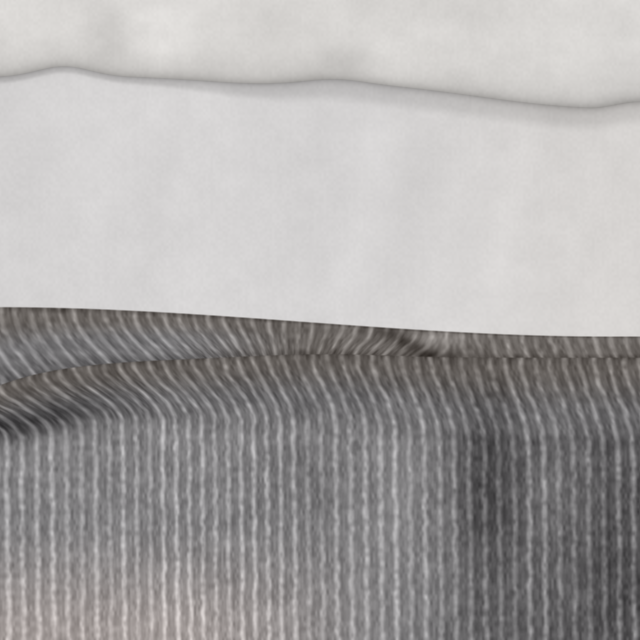
Give the GLSL for this texture, as a Shadertoy shader.

```glsl
// Pale bed linen above a ribbed grey blanket that is folded over itself.
// Edge curves split the layers; each layer is shaded by soft blobs and noise,
// and the blanket ribs are a cosine whose phase bends along the folds.
#define RIBS 43.0
#define RIB_CONTRAST 0.19
#define GRAIN 0.10
#define LINEN_GRAIN 0.018
#define SHEET vec3(0.836, 0.829, 0.828)
#define DUVET vec3(0.846, 0.837, 0.826)
#define SLATE vec3(0.468, 0.463, 0.468)
#define BROWN vec3(0.435, 0.415, 0.400)
#define BLUSH vec3(0.130, 0.105, 0.090)

float hash(vec2 p) {
    return fract(sin(dot(p, vec2(127.1, 311.7))) * 43758.5453);
}

float noise(vec2 p) {
    vec2 i = floor(p), f = fract(p);
    f = f * f * (3.0 - 2.0 * f);
    return mix(mix(hash(i), hash(i + vec2(1, 0)), f.x),
               mix(hash(i + vec2(0, 1)), hash(i + vec2(1, 1)), f.x), f.y);
}

// Signed layered noise, roughly -0.5 to 0.5
float fbm(vec2 p) {
    float sum = 0.0, amp = 0.5;
    for (int i = 0; i < 4; i++) {
        sum += amp * (noise(p) - 0.5);
        p = p * 2.03 + 17.3;
        amp *= 0.55;
    }
    return sum;
}

float bump(float x, float c, float w) {
    float d = (x - c) / w;
    return exp(-d * d);
}

float blob(vec2 p, vec2 c, vec2 r) {
    vec2 d = (p - c) / r;
    return exp(-dot(d, d));
}

// Layer borders, as heights over x
float duvetEdge(float x) {
    return 0.879 + 0.017 * bump(x, 0.1, 0.06) - 0.010 * smoothstep(0.2, 0.42, x)
        + 0.007 * bump(x, 0.52, 0.06) - 0.038 * smoothstep(0.53, 0.95, x)
        + 0.010 * smoothstep(0.92, 1.0, x);
}
float blanketEdge(float x) { return 0.520 - 0.046 * smoothstep(0.0, 0.95, x); }
float foldEdge(float x) {
    return 0.441 - 0.043 * exp(-9.0 * x) + 0.006 * bump(x, 0.5, 0.15);
}
float creaseLine(float x) {
    return 0.345 - 0.030 * (1.0 - smoothstep(0.0, 0.2, x)) - 0.035 * smoothstep(0.5, 0.8, x);
}

vec3 duvet(vec2 p) {
    float h = max(p.y - duvetEdge(p.x), 0.0);
    float s = 0.10 * fbm(p * vec2(7.0, 10.0) + 3.0) + 0.03 * fbm(p * 40.0);
    s -= 0.15 * exp(-h / 0.008) + 0.07 * exp(-h / 0.03);
    s -= 0.06 * blob(p, vec2(0.53, 0.905), vec2(0.06, 0.025));
    s -= 0.05 * blob(p, vec2(0.17, 0.935), vec2(0.035, 0.05));
    s -= 0.03 * blob(p, vec2(0.42, 0.96), vec2(0.05, 0.06));
    s += 0.03 * blob(p, vec2(0.27, 0.94), vec2(0.08, 0.05));
    s += 0.02 * blob(p, vec2(0.75, 0.93), vec2(0.15, 0.05));
    return DUVET + s;
}

vec3 sheet(vec2 p) {
    float h = max(duvetEdge(p.x) - p.y, 0.0);
    float reach = 0.010 + 0.022 * smoothstep(0.15, 0.6, p.x);
    float s = 0.05 * fbm(p * vec2(6.0, 4.0)) + 0.03 * fbm(p * 28.0);
    s -= 0.07 * (1.0 - smoothstep(0.6 * reach, 1.3 * reach, h)) + 0.16 * exp(-h / 0.006);
    // Faint slanted pleats
    float lean = p.x - 0.22 * (p.y - 0.65);
    float mid = smoothstep(0.48, 0.6, p.y) * (1.0 - smoothstep(0.75, 0.86, p.y));
    s += mid * 0.018 * (bump(lean, 0.56, 0.03) + bump(lean, 0.79, 0.025)
        - bump(lean, 0.64, 0.04) - 0.6 * bump(lean, 0.24, 0.02));
    return SHEET + s + vec3(0.004, 0.0, -0.008) * smoothstep(0.5, 1.0, p.x);
}

// Knitted ribs: a bright ridge, a faint one beside it, and yarn grain along them
float ribs(float u, float y) {
    float ph = u * RIBS + 0.16 * (noise(vec2(u * RIBS, y * 70.0)) - 0.5);
    float ridge = pow(max(0.5 + 0.5 * cos(6.2832 * ph), 0.0), 2.2);
    float side = pow(max(0.5 + 0.5 * cos(6.2832 * (ph + 0.45)), 0.0), 4.0);
    float stitch = 0.75 + 0.5 * noise(vec2(floor(ph + 0.5) * 7.0, y * 150.0));
    float row = 0.8 + 0.4 * hash(vec2(floor(ph + 0.5), 5.0));
    return ridge * stitch * row + 0.22 * side - 0.38;
}

float yarn(float u, float y) {
    return GRAIN * (noise(vec2(u * RIBS * 6.0, y * 120.0)) - 0.5);
}

vec3 backFold(vec2 p) {
    float top = blanketEdge(p.x), low = foldEdge(p.x);
    float t = clamp((top - p.y) / max(top - low, 0.01), 0.0, 1.0);
    float shift = 0.055 - 0.085 * smoothstep(0.28, 0.58, p.x) + 0.04 * smoothstep(0.62, 0.75, p.x);
    vec3 c = mix(BROWN, SLATE, smoothstep(0.15, 0.6, t) * (1.0 - smoothstep(0.25, 0.5, p.x)));
    c -= 0.07 * smoothstep(0.75, 1.0, t) + 0.08 * (1.0 - smoothstep(0.0, 0.12, t));
    // Tuck where the back fold slips under the front one
    float tuck = p.y - mix(0.490, 0.447, clamp((p.x - 0.60) / 0.085, 0.0, 1.0));
    float span = smoothstep(0.54, 0.63, p.x) * (1.0 - smoothstep(0.68, 0.71, p.x));
    c -= 0.13 * span * bump(tuck, -0.008, 0.012);
    c += 0.11 * blob(p, vec2(0.685, 0.470), vec2(0.045, 0.012));
    float u = p.x - shift * t * t * (1.6 - 0.6 * t);
    return c + RIB_CONTRAST * 0.85 * ribs(u, p.y) + yarn(u, p.y);
}

vec3 frontFold(vec2 p) {
    float top = foldEdge(p.x), crease = creaseLine(p.x);
    float t = (top - p.y) / (top - crease);
    float left = 1.0 - smoothstep(0.05, 0.3, p.x);
    float shift = 0.035 + 0.045 * (1.0 - smoothstep(0.1, 0.55, p.x));
    float u = p.x - shift * smoothstep(0.0, 1.05, t) + 0.012 * (p.y - crease);
    vec3 c = mix(BROWN, SLATE, smoothstep(0.1, 0.7, t));
    c -= 0.08 * exp(-max(t, 0.0) * 18.0) + 0.04 * bump(t, 0.45, 0.3);
    c -= 0.17 * left * bump(t, 0.78, 0.24);
    c -= 0.04 * smoothstep(0.5, 0.8, p.x) * bump(t, 1.0, 0.08);
    // Broad light and shade over the hanging part
    float s = 0.06 * smoothstep(0.85, 1.3, t) * (1.0 - smoothstep(0.55, 0.75, p.x));
    s -= 0.06 * smoothstep(0.68, 0.78, p.x) * smoothstep(0.5, 1.2, t);
    s -= 0.09 * blob(p, vec2(0.76, 0.24), vec2(0.045, 0.13));
    s -= 0.08 * blob(p, vec2(1.0, 0.08), vec2(0.10, 0.18));
    s -= 0.05 * blob(p, vec2(0.47, 0.25), vec2(0.07, 0.09));
    s += 0.04 * blob(p, vec2(0.63, 0.20), vec2(0.05, 0.14));
    s += 0.05 * blob(p, vec2(0.87, 0.22), vec2(0.04, 0.14));
    c += s + BLUSH * (1.0 - smoothstep(0.0, 0.20, p.y)) * (1.0 - smoothstep(0.25, 0.68, p.x));
    return c + RIB_CONTRAST * ribs(u, p.y) + yarn(u, p.y);
}

void mainImage(out vec4 fragColor, in vec2 fragCoord) {
    vec2 p = fragCoord / iResolution.xy;
    float aa = 1.2 / iResolution.y;
    float weave = noise(p * vec2(260.0, 220.0)) - 0.5;

    vec3 linen = mix(sheet(p), duvet(p), smoothstep(-aa, aa, p.y - duvetEdge(p.x)));
    linen += LINEN_GRAIN * weave;

    vec3 knit = mix(backFold(p), frontFold(p), smoothstep(-aa, aa, foldEdge(p.x) - p.y));
    knit += 0.10 * fbm(p * vec2(60.0, 45.0));

    float cover = smoothstep(-aa, aa, blanketEdge(p.x) - p.y);
    fragColor = vec4(clamp(mix(linen, knit, cover), 0.0, 1.0), 1.0);
}
```
